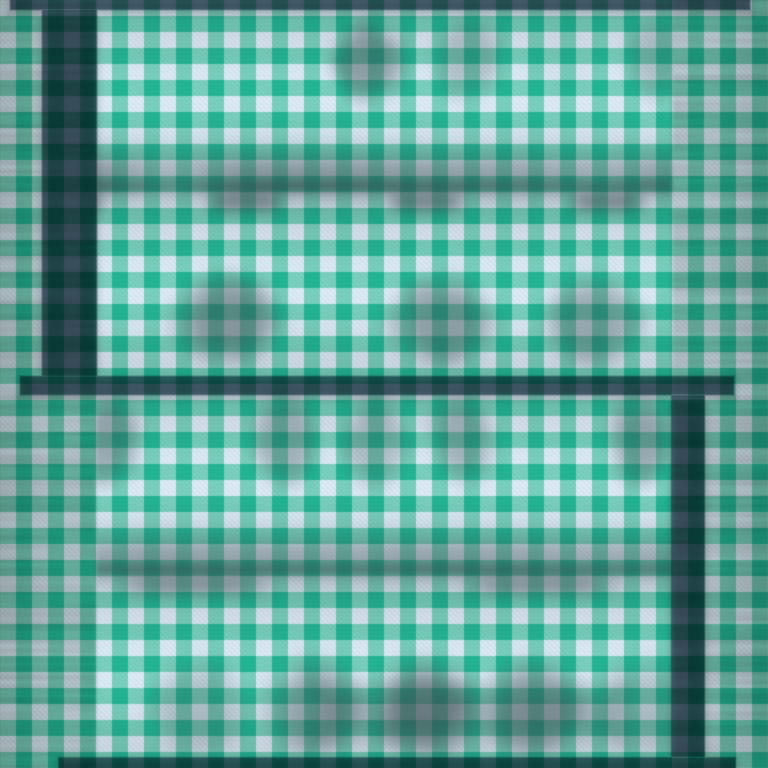
This pattern is drawn by a Shadertoy shader. Its source:

```glsl
// Green gingham cloth, 24 checks each way, under slate bars and soft grey shelf stains.

const float CHECKS = 24.0;
const vec3 CLOTH_LIGHT = vec3(0.81, 0.87, 0.91);
const vec3 CLOTH_MID   = vec3(0.45, 0.77, 0.70);
const vec3 CLOTH_DARK  = vec3(0.13, 0.67, 0.55);
const vec3 BAR_TINT    = vec3(0.32, 0.41, 0.46);
const vec3 MARGIN_TINT = vec3(0.84, 0.85, 0.84);
const vec3 STAIN       = vec3(0.22, 0.29, 0.30);
const float PANEL_HALF_WIDTH = 0.375;
const float GLOW = 0.05;        // brightness swing down the panel
const float TWILL = 0.012;      // diagonal weave contrast
const float STREAKS = 0.10;     // horizontal thread contrast in the margins
const float TAU = 6.2831853;

float hash(vec2 p) {
    p = fract(p * vec2(0.1031, 0.1137));
    p += dot(p, p.yx + 33.3);
    return fract((p.x + p.y) * p.x * 7.0);
}

float noise(vec2 p) {
    vec2 i = floor(p), f = fract(p);
    f = f * f * (3.0 - 2.0 * f);
    return mix(mix(hash(i), hash(i + vec2(1, 0)), f.x),
               mix(hash(i + vec2(0, 1)), hash(i + vec2(1, 1)), f.x), f.y);
}

float bell(float d, float width) {
    d /= width;
    return exp(-d * d);
}

// Half-period stripes, centred on the given phase
float stripe(float x, float phase, float px) {
    float d = 0.25 - abs(fract(x * CHECKS - phase + 0.5) - 0.5);
    float aa = max(CHECKS * px, 0.02);
    return smoothstep(-aa, aa, d);
}

vec3 gingham(vec2 p, float px) {
    float crossed = stripe(p.x, 0.75, px) + stripe(p.y, 0.25, px);
    return crossed < 1.0 ? mix(CLOTH_LIGHT, CLOTH_MID, crossed)
                         : mix(CLOTH_MID, CLOTH_DARK, crossed - 1.0);
}

float box(vec2 p, vec2 centre, vec2 halfSize, float soft) {
    vec2 d = abs(p - centre) - halfSize;
    float dist = length(max(d, 0.0)) + min(max(d.x, d.y), 0.0);
    return 1.0 - smoothstep(-soft, soft, dist);
}

// Light left after a row of blurred blots; sway shifts and swing weights alternate blots
float blotRow(vec2 p, vec2 start, float gap, float sway, int count,
              vec2 size, float strength, float swing) {
    float clear = 1.0;
    for (int i = 0; i < count; i++) {
        float k = float(i), turn = k * TAU * 0.25;
        vec2 q = (p - start - vec2(gap * k + sway * sin(turn), 0.0)) / size;
        float r = dot(q, q);
        clear *= 1.0 - (strength + swing * cos(turn)) * exp(-r * r);
    }
    return clear;
}

// Shelf line with a haze above and patches beneath
float shelf(vec2 p, float y, float patchX, float gap, float strength) {
    float uneven = 0.55 + 0.6 * noise(vec2(p.x * 9.0, y * 40.0));
    float patches = smoothstep(-0.1, 0.9, cos(TAU * (p.x - patchX) / gap));
    float haze = 0.42 * uneven * bell(p.y - y - 0.014, 0.032);
    float line = 0.40 * uneven * bell(p.y - y, 0.009);
    float under = 0.45 * patches * bell(p.y - y + 0.02, 0.016);
    return (1.0 - strength * haze) * (1.0 - strength * line) * (1.0 - strength * under);
}

float bars(vec2 p, float soft) {
    float m = box(p, vec2(0.495, 0.997), vec2(0.482, 0.010), soft);
    m = max(m, box(p, vec2(0.491, 0.498), vec2(0.465, 0.0124), soft));
    m = max(m, box(p, vec2(0.517, 0.003), vec2(0.441, 0.011), soft));
    m = max(m, box(p, vec2(0.0905, 0.749), vec2(0.036, 0.239), soft));
    return max(m, box(p, vec2(0.896, 0.250), vec2(0.022, 0.236), soft));
}

void mainImage(out vec4 fragColor, in vec2 fragCoord) {
    vec2 p = fragCoord / iResolution.y;
    float px = 1.0 / iResolution.y;
    vec3 col = gingham(p, px);

    // Panel glow, streaked margins and weave
    float panel = box(p, vec2(0.5), vec2(PANEL_HALF_WIDTH, 0.6), 0.006);
    float glow = 1.0 + GLOW * cos(TAU * (p.y - 0.876) * 4.0);
    float streak = 1.0 + STREAKS * (noise(vec2(p.x * 6.0, p.y * 170.0)) - 0.5);
    float edge = 1.0 - 0.08 * smoothstep(0.42, 0.5, abs(p.x - 0.5));
    col *= mix(MARGIN_TINT * streak * edge, vec3(glow), panel);
    col *= 1.0 + TWILL * sin(TAU * 150.0 * (p.x + p.y));

    // Blots and shelves, confined to the panel
    vec2 q = p + 0.012 * (vec2(noise(p * 24.0), noise(p * 24.0 + 50.0)) - 0.5);
    float clear = blotRow(q, vec2(0.482, 0.922), 0.126, 0.0, 4, vec2(0.044, 0.052), 0.25, 0.22);
    clear *= blotRow(q, vec2(0.297, 0.583), 0.237, 0.042, 3, vec2(0.062, 0.056), 0.45, 0.06);
    clear *= blotRow(q, vec2(0.141, 0.427), 0.173, 0.058, 5, vec2(0.042, 0.056), 0.34, 0.06);
    clear *= blotRow(q, vec2(0.260, 0.078), 0.146, 0.0, 5, vec2(0.060, 0.062), 0.40, -0.15);
    clear *= 1.0 - 0.28 * box(p, vec2(0.61, 0.07), vec2(0.20, 0.035), 0.03);
    clear *= shelf(p, 0.757, 0.320, 0.235, 1.0);
    clear *= shelf(p, 0.258, 0.254, 0.450, 0.8);
    col = mix(col, STAIN, (1.0 - clear) * panel);

    // Bars with a faint cast shadow
    col *= 1.0 - 0.22 * bars(p + vec2(0.0, 0.004), 0.012);
    col *= mix(vec3(1.0), BAR_TINT * 1.25, bars(p, max(px, 0.002)));

    fragColor = vec4(clamp(col, 0.0, 1.0), 1.0);
}
```
